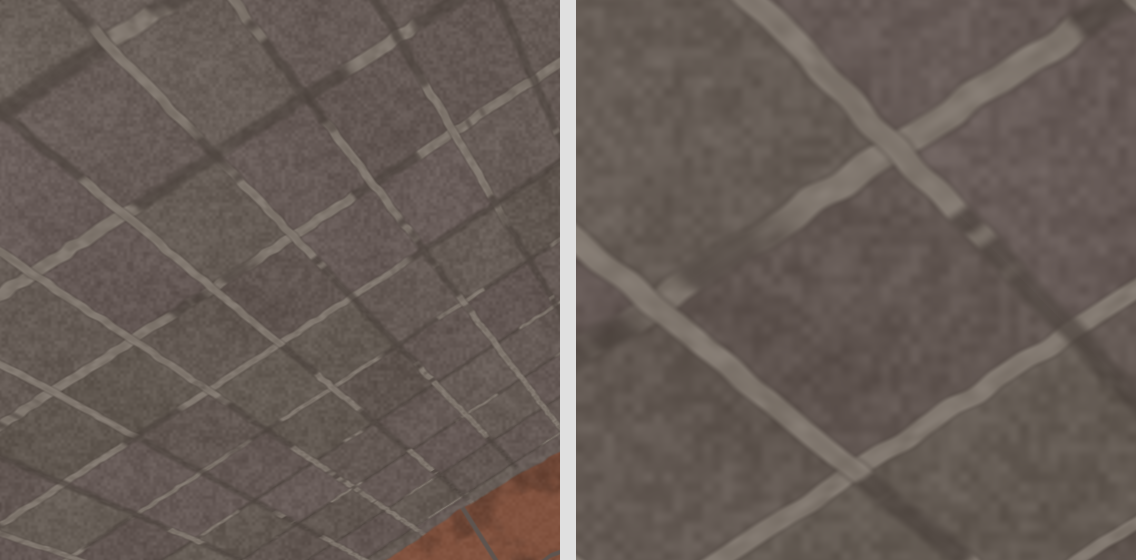
Left: the whole. Right: its middle third, enlarged.
Reproduce this texture procedurally as a WebGL 2 fragment shader.

```glsl
#version 300 es
precision highp float;

uniform vec2 u_resolution;
out vec4 fragColor;

#define ORIGIN vec2(0.547, 0.172)        // a paver corner, y downward
#define COLUMN_STEP vec2(0.1628, -0.1055)
#define ROW_STEP vec2(0.2270, 0.2096)
#define PERSPECTIVE 0.161
#define LENS_BEND 0.022
#define JOINT_HALF_WIDTH 0.047
#define GRAIN_SCALE 170.0
#define STONE vec3(0.388, 0.347, 0.326)
#define PALE_MORTAR vec3(0.520, 0.484, 0.450)
#define DARK_MORTAR vec3(0.305, 0.270, 0.248)
#define TERRACOTTA vec3(0.510, 0.325, 0.248)

float hash(vec2 p) {
    vec3 q = fract(vec3(p.xyx) * 0.1031);
    q += dot(q, q.yzx + 33.33);
    return fract((q.x + q.y) * q.z);
}

float noise(vec2 p) {
    vec2 cell = floor(p), f = fract(p);
    f = f * f * (3.0 - 2.0 * f);
    return mix(mix(hash(cell), hash(cell + vec2(1, 0)), f.x),
               mix(hash(cell + vec2(0, 1)), hash(cell + vec2(1, 1)), f.x), f.y);
}

float fbm(vec2 p) {
    float sum = 0.0, weight = 0.5;
    for (int k = 0; k < 4; k++) {
        sum += weight * noise(p);
        p = p * 2.03 + 17.0;
        weight *= 0.5;
    }
    return sum / 0.9375;
}

float cross2(vec2 a, vec2 b) { return a.x * b.y - a.y * b.x; }

// Canvas position to (column, row) on the receding floor
vec2 floorCoords(vec2 p) {
    vec2 toRow = ROW_STEP - PERSPECTIVE * p;
    vec2 d = p - ORIGIN;
    vec2 grid = vec2(cross2(d, toRow), cross2(COLUMN_STEP, d)) / cross2(COLUMN_STEP, toRow);
    grid.x /= 1.0 + LENS_BEND * grid.y;
    return grid;
}

float band(float dist, float halfWidth, float soft) {
    return 1.0 - smoothstep(halfWidth - soft, halfWidth + soft, dist);
}

// One family of joints: worn groove with mortar left in patches
vec3 addJoints(vec3 color, float across, float along, float seed,
               float halfWidth, float aa, float mortarBias) {
    float id = round(across);
    vec2 lane = vec2(0.0, id * 7.0 + seed);
    float wobble = (noise(vec2(along * 9.0, 0.0) + lane) - 0.5) * 0.022;
    float dist = abs(across - id + wobble);
    float soft = max(aa, 0.013);
    float patches = noise(vec2(along * 1.3, 3.0) + lane)
                  + 0.22 * (noise(vec2(along * 11.0, 5.0) + lane) - 0.5);
    float pale = smoothstep(0.40, 0.56, patches + mortarBias);
    float groove = band(dist, halfWidth * 0.95, soft + 0.012);
    float mortar = band(dist, halfWidth * 0.88, soft) * pale;
    float grime = noise(vec2(along * 17.0, across * 26.0) + seed);
    color = mix(color, DARK_MORTAR + 0.05 * (grime - 0.4), groove * 0.72);
    return mix(color, PALE_MORTAR + 0.07 * (grime - 0.6), mortar * 0.92);
}

void main() {
    vec2 p = gl_FragCoord.xy / u_resolution;
    p.y = 1.0 - p.y;
    vec2 grid = floorCoords(p);
    vec2 aa = fwidth(grid);

    // Stone: tone per paver, soft stains and fine grain
    vec2 paver = floor(grid);
    float tone = hash(paver + 41.0) - 0.5;
    float tint = hash(paver + 83.0) - 0.5;
    float stain = fbm(p * 9.0) - 0.5;
    float grain = noise(p * GRAIN_SCALE) + 0.7 * noise(p * GRAIN_SCALE * 0.43 + 9.0) - 0.85;
    vec3 color = STONE + 0.028 * tone + 0.05 * stain + 0.055 * grain;
    color += vec3(0.004, -0.003, 0.006) * tint * 2.0;
    color += 0.022 * (1.0 - smoothstep(0.0, 0.6, length(p - vec2(0.05, 0.25))));

    // Joints: most mortar survives mid-floor, least at the near corner
    vec2 fromMiddle = p - vec2(0.45, 0.50);
    float bias = 0.30 * exp(-8.0 * dot(fromMiddle, fromMiddle)) - 0.03
               - 0.40 * (1.0 - smoothstep(0.20, 0.45, p.x + p.y));
    float far = smoothstep(0.5, 4.0, grid.y);
    float rowWidth = JOINT_HALF_WIDTH * mix(1.2, 0.75, far);
    float rowBias = bias - 0.12 * far * smoothstep(0.4, 0.7, p.x);
    color = addJoints(color, grid.y, grid.x, 211.0, rowWidth, aa.y, rowBias);
    color = addJoints(color, grid.x, grid.y, 57.0, JOINT_HALF_WIDTH, aa.x, bias);

    // Terracotta border beyond the curved edge
    float inset = 1.0 - p.x;
    float edge = p.y - 0.807 - 0.5 * inset - 0.4 * inset * inset;
    edge += 0.006 * (noise(p * 60.0) - 0.5);
    float smudge = smoothstep(0.48, 0.72, fbm(p * 13.0 + 5.0));
    vec3 clay = TERRACOTTA * (1.0 - 0.22 * smudge) + 0.03 * grain;
    float seam = abs(dot(p - vec2(0.833, 0.918), vec2(0.844, -0.536)));
    seam = min(seam, abs(edge - 0.179));
    clay = mix(clay, STONE * 0.95, band(seam, 0.004, 0.002));
    float pixel = 1.0 / u_resolution.y;
    color = mix(color, STONE + 0.03 + 0.05 * grain, 0.7 * band(abs(edge + 0.006), 0.006, 0.004));
    color = mix(color, clay, smoothstep(-pixel, pixel + 0.003, edge));

    fragColor = vec4(color, 1.0);
}
```
